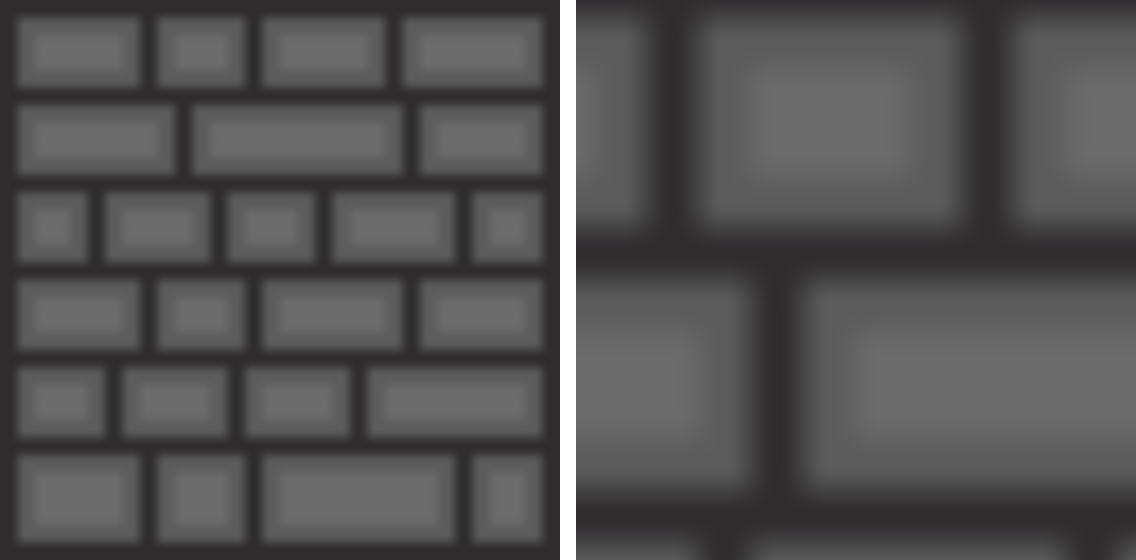
Left, the full canvas; right, a detail of the centre.
A WebGL 1 fragment shader for this pattern:

```glsl
precision mediump float;
// A wall of grey bricks of uneven length in six courses, inside a dark mortar frame.
// The wall lives on a 32 by 32 grid: each cell is mortar, rim or face according to
// its distance to the nearest joint, and neighbouring cells are blended softly.

uniform vec2 u_resolution;

const float GRID = 32.0;
const float LAST = GRID - 1.0;
const float COURSE_HEIGHT = 5.0;
const float LAST_COURSE = 5.0;

const vec3 MORTAR = vec3(0.180, 0.171, 0.177);
const vec3 RIM = vec3(0.362, 0.361, 0.362);
const vec3 FACE = vec3(0.422);

// Columns of the upright joints in a course, counted from the top.
// Unused joints fall on the right frame.
vec4 jointColumns(float course) {
    if (course < 0.5) return vec4(8.0, 14.0, 22.0, LAST);
    if (course < 1.5) return vec4(10.0, 23.0, LAST, LAST);
    if (course < 2.5) return vec4(5.0, 12.0, 18.0, 26.0);
    if (course < 3.5) return vec4(8.0, 14.0, 23.0, LAST);
    if (course < 4.5) return vec4(6.0, 13.0, 20.0, LAST);
    return vec4(8.0, 14.0, 26.0, LAST);
}

// Number of cells from this cell to the nearest mortar.
float mortarDistance(vec2 cell) {
    float course = min(floor((cell.y + 0.5) / COURSE_HEIGHT), LAST_COURSE);
    float top = course * COURSE_HEIGHT;
    float bottom = course < LAST_COURSE - 0.5 ? top + COURSE_HEIGHT : LAST;
    float bedGap = min(cell.y - top, bottom - cell.y);

    vec4 gaps = abs(jointColumns(course) - cell.x);
    float jointGap = min(min(gaps.x, gaps.y), min(gaps.z, gaps.w));
    float frameGap = min(cell.x, LAST - cell.x);
    return min(bedGap, min(jointGap, frameGap));
}

vec3 cellColor(vec2 cell) {
    float gap = mortarDistance(clamp(cell, 0.0, LAST));
    vec3 brick = mix(RIM, FACE, step(1.5, gap));
    return mix(MORTAR, brick, step(0.5, gap));
}

// Blends the four nearest cells with eased weights.
vec3 softWall(vec2 p) {
    vec2 cell = floor(p);
    vec2 blend = smoothstep(0.0, 1.0, p - cell);
    vec3 upper = mix(cellColor(cell), cellColor(cell + vec2(1.0, 0.0)), blend.x);
    vec3 lower = mix(cellColor(cell + vec2(0.0, 1.0)), cellColor(cell + 1.0), blend.x);
    return mix(upper, lower, blend.y);
}

void main() {
    vec2 uv = gl_FragCoord.xy / u_resolution;
    vec2 p = vec2(uv.x, 1.0 - uv.y) * GRID - 0.5;
    gl_FragColor = vec4(softWall(p), 1.0);
}
```
